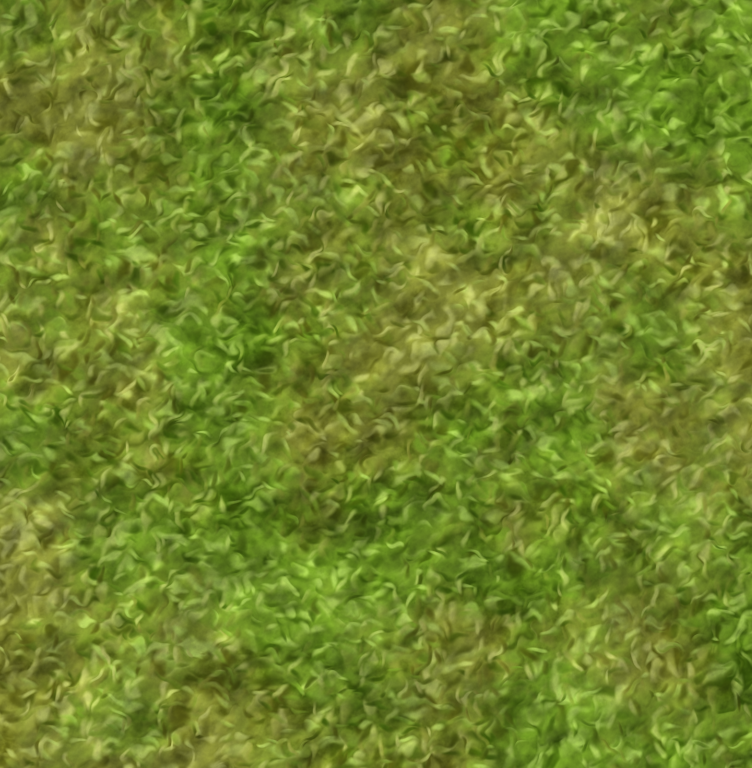
A WebGL 1 fragment shader for this texture:

```glsl
precision highp float;
// Short mown lawn: soft, ragged blades scattered on jittered grids, tinted by
// noise fields that drift between lush green and dry straw. Deep layers are
// dark, upper ones lighter, and slanted clump noise adds gaps and highlights.

uniform vec2 u_resolution;

float hash(vec2 p) {
  return fract(sin(dot(p, vec2(127.1, 311.7))) * 43758.5453);
}

float noise(vec2 p) {
  vec2 i = floor(p), f = fract(p);
  f = f * f * (3.0 - 2.0 * f);
  return mix(mix(hash(i), hash(i + vec2(1.0, 0.0)), f.x),
             mix(hash(i + vec2(0.0, 1.0)), hash(i + 1.0), f.x), f.y);
}

float fbm(vec2 p) {
  float sum = 0.0, amp = 0.5;
  for (int i = 0; i < 4; i++) {
    sum += amp * noise(p);
    p = mat2(1.6, 1.2, -1.2, 1.6) * p + 7.3;
    amp *= 0.5;
  }
  return sum / 0.9375;
}

// Three-step ramp from shadow to lit tip, for lush and for dry grass
vec3 grassColor(float tone, float dry) {
  tone = clamp(tone, 0.0, 1.0);
  float low = smoothstep(0.0, 0.5, tone), high = smoothstep(0.5, 1.0, tone);
  vec3 lush = mix(mix(vec3(0.20, 0.31, 0.03), vec3(0.39, 0.52, 0.13), low),
                  vec3(0.59, 0.71, 0.31), high);
  vec3 straw = mix(mix(vec3(0.30, 0.31, 0.06), vec3(0.48, 0.50, 0.19), low),
                   vec3(0.66, 0.68, 0.37), high);
  return mix(lush, straw, clamp(dry, 0.0, 1.0));
}

// Paints one blade per grid cell; size is half length and half width in cells
vec3 paintBlades(vec3 color, vec2 p, float scale, float seed, vec2 size,
                 float coverage, float lift, float dry, float lean) {
  vec2 g = p * scale + seed * 3.7;
  vec2 cell = floor(g);
  for (int y = -1; y <= 1; y++) {
    for (int x = -1; x <= 1; x++) {
      vec2 id = cell + vec2(float(x), float(y));
      vec2 key = id + seed * 17.0;
      vec2 jitter = vec2(hash(key), hash(key + 31.4));
      float spin = hash(key + 57.2), tint = hash(key + 83.6);
      float present = step(hash(key + 11.9), coverage);

      // Rotate into the blade frame and bend it
      float angle = lean + (spin - 0.5) * 2.6;
      vec2 d = g - id - jitter;
      vec2 q = vec2(cos(angle) * d.x + sin(angle) * d.y,
                    cos(angle) * d.y - sin(angle) * d.x);
      q.y += (tint - 0.5) * 0.5 * q.x * q.x;
      vec2 e = q / (size * mix(0.65, 1.1, jitter.y));
      float mask = present * (1.0 - smoothstep(0.2, 1.0, length(e)));

      float tone = lift + (tint - 0.5) * 1.1 + 0.15 * e.y + 0.06 * e.x;
      vec3 blade = grassColor(tone, dry + (spin - 0.5) * 0.9);
      color = mix(color, blade, mask * 0.85);
    }
  }
  return color;
}

void main() {
  vec2 p = gl_FragCoord.xy / u_resolution.y;

  // Slow fields: dry patches, tone drift and combed direction
  float patches = fbm(p * 7.0 + 2.0);
  float dry = 0.5 + (patches - 0.5) * 2.6 - 0.45 * (p.x - 0.5);
  float drift = (fbm(p * 9.0 + 19.0) - 0.5) * 0.55;
  float lean = 0.5 + (noise(p * 5.0 + 40.0) - 0.5) * 1.4;

  // Ragged edges: nudge the blades with fine noise
  vec2 ragged = p + 0.013 * (vec2(noise(p * 65.0), noise(p * 65.0 + 50.0)) - 0.5);

  // Shaded thatch under the blades
  float thatch = fbm(p * 55.0);
  vec3 color = grassColor(0.05 + 0.7 * thatch + drift, dry);

  // Overlapping blades, from deep to lit
  for (int i = 0; i < 5; i++) {
    float k = float(i);
    color = paintBlades(color, ragged, 30.0 + 5.0 * k, k + 1.0, vec2(0.78, 0.31),
                        0.72, 0.44 + 0.045 * k + drift, dry, lean);
  }

  // Sparse long pale stems
  color = paintBlades(color, ragged, 17.0, 9.0, vec2(0.75, 0.13),
                      0.08, 0.85, dry + 0.1, lean);

  // Slanted clumps of light and shade, then fine mottling
  vec2 combed = mat2(0.82, -0.57, 0.57, 0.82) * p;
  float clump = fbm(combed * vec2(26.0, 42.0) + 5.0) - 0.5;
  float mottle = fbm(p * 95.0 + 5.0) - 0.5;
  color *= 1.03 + 0.75 * clump + 0.3 * mottle;
  gl_FragColor = vec4(color, 1.0);
}
```
